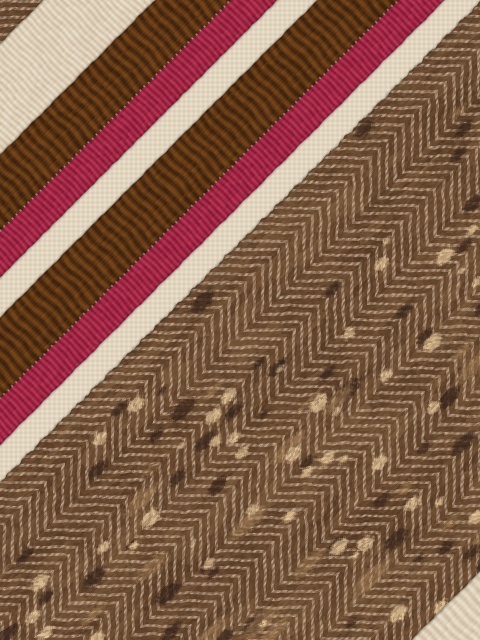
A Shadertoy shader for this texture:

```glsl
// Diagonal grosgrain ribbons laid over a slubby herringbone tweed.
// All weaves use two diagonal axes: "across" the ribbons and "along" them.
// Ribs are sines, herringbone is a folded phase, slubs are cellular noise.

const float TAU = 6.2831853;
const vec3 CREAM = vec3(0.92, 0.88, 0.80);
const vec3 CREAM_SHADE = vec3(0.80, 0.73, 0.63);
const vec3 BROWN = vec3(0.47, 0.28, 0.11);
const vec3 BROWN_SHADE = vec3(0.22, 0.12, 0.04);
const vec3 RED = vec3(0.74, 0.21, 0.34);
const vec3 RED_SHADE = vec3(0.50, 0.09, 0.19);

float hash(vec2 p) {
    return fract(sin(dot(p, vec2(127.1, 311.7))) * 43758.5453);
}

// Nearest scattered point: x = distance, y = random value of that point.
vec2 cellular(vec2 p) {
    vec2 cell = floor(p), best = vec2(9.0, 0.0);
    for (int j = -1; j <= 1; j++)
    for (int i = -1; i <= 1; i++) {
        vec2 id = cell + vec2(i, j);
        vec2 point = id + 0.15 + 0.7 * vec2(hash(id), hash(id + 37.0));
        float d = length(p - point);
        if (d < best.x) best = vec2(d, hash(id + 71.0));
    }
    return best;
}

// Smooth layered waves, roughly -1 to 1.
float waves(vec2 p) {
    return 0.5 * sin(p.x + 1.7 * sin(p.y * 0.8))
         + 0.3 * sin(p.y * 1.9 - p.x * 1.3 + 2.0)
         + 0.2 * sin(p.x * 3.7 + p.y * 2.9);
}

float wave01(float x) { return 0.5 + 0.5 * sin(TAU * x); }

// Ribs cross the ribbon; fine threads break up each rib.
vec3 ribbed(vec3 lit, vec3 shade, vec2 q, float period, float thread) {
    float bend = 0.08 * sin(q.x * 75.0) + 0.10 * waves(q * 40.0);
    float rib = wave01(q.y / period + bend);
    float yarn = hash(floor(vec2(q.x / thread, q.y / period + bend)));
    float light = 0.12 + 0.68 * rib + 0.25 * (yarn - 0.5)
                + 0.12 * wave01(q.x / thread);
    return mix(shade, lit, clamp(light, 0.0, 1.0));
}

// Small raised dots in a checked weave.
vec3 dotted(vec3 lit, vec3 shade, vec2 q, float period) {
    float weave = 0.5 + 0.5 * sin(TAU * q.x / period) * sin(TAU * q.y / period);
    return mix(shade, lit, 0.4 + 0.6 * weave);
}

// Soft-edged slubs; only a share of the scattered points grow one.
float slubs(vec2 q, vec2 density, float share) {
    vec2 c = cellular(q * density);
    float chosen = step(1.0 - share, c.y);
    float radius = 0.12 + 0.22 * fract(c.y * 23.0);
    float ragged = 0.06 * waves(q * 310.0);
    return chosen * (1.0 - smoothstep(radius - 0.09, radius + 0.09, c.x + ragged));
}

vec3 tweed(vec2 q) {
    // Twill lines turn from level to upright at each fold.
    float band = 0.075;
    float fold = abs(mod(q.x, 2.0 * band) - band);
    float phase = (q.y + fold) / 0.026 + 0.12 * waves(q * 65.0);
    float twill = smoothstep(0.50, 0.95, wave01(phase));
    float strand = wave01(q.x / 0.0095 + 0.5 * phase);
    float grain = hash(floor(vec2(q.x / 0.0048, phase * 4.0)));
    float fleck = twill * (0.45 + 0.55 * strand) * (0.55 + 0.6 * grain);

    // Yarn colour shifts in streaks that follow the ribbons.
    float streak = cellular(q * vec2(55.0, 15.0)).y;
    float cloud = waves(q * vec2(17.0, 5.0) + 1.0);
    vec3 wool = mix(vec3(0.31, 0.20, 0.12), vec3(0.49, 0.36, 0.24),
                    clamp(0.15 + 0.4 * streak + 0.4 * grain + 0.13 * cloud, 0.0, 1.0));
    vec3 col = mix(wool, vec3(0.79, 0.69, 0.60), 0.80 * fleck);

    // Slubs grow denser away from the ribbons.
    float amount = smoothstep(0.72, 1.15, q.x);
    float dark = slubs(q + 3.1, vec2(22.0, 10.0), 0.07 + 0.17 * amount);
    float tan_ = slubs(q + 5.7, vec2(19.0, 6.0), 0.06 + 0.22 * amount);
    float pale = slubs(q + 8.3, vec2(24.0, 14.0), 0.04 + 0.13 * amount);
    float fuzz = 0.85 + 0.3 * grain;
    col = mix(col, vec3(0.22, 0.14, 0.10) * fuzz, 0.75 * dark);
    col = mix(col, vec3(0.62, 0.48, 0.33) * fuzz, 0.55 * tan_);
    return mix(col, vec3(0.82, 0.70, 0.54) * fuzz, 0.85 * pale);
}

// Lays the next strip over everything past an edge, with a thin seam shadow.
vec3 layFrom(vec3 under, vec3 over, float across, float edge, float aa) {
    vec3 col = mix(under, over, smoothstep(edge - aa, edge + aa, across));
    return col * (1.0 - 0.22 * exp(-pow((across - edge) / 0.0035, 2.0)));
}

void mainImage(out vec4 fragColor, in vec2 fragCoord) {
    vec2 p = fragCoord / iResolution.y;
    vec2 q = vec2(p.x + 1.0 - p.y, p.x + p.y);
    float aa = 1.2 / iResolution.y;
    float s = q.x + 0.0012 * waves(q * 90.0);

    vec3 wool = tweed(q);
    vec3 brown = ribbed(BROWN, BROWN_SHADE, q, 0.021, 0.0065);
    vec3 red = ribbed(RED, RED_SHADE, q, 0.0125, 0.008);
    vec3 cream = dotted(CREAM, CREAM_SHADE, q, 0.015);
    vec3 fineCream = ribbed(CREAM, CREAM_SHADE, q, 0.0125, 0.009);
    vec3 wideCream = ribbed(CREAM, CREAM_SHADE, q, 0.018, 0.009);

    // Strips from the upper left to the lower right corner.
    vec3 col = layFrom(wool, fineCream, s, 0.068, aa);
    col = layFrom(col, brown, s, 0.242, aa);
    col = layFrom(col, red, s, 0.361, aa);
    col = layFrom(col, cream, s, 0.434, aa);
    col = layFrom(col, brown, s, 0.496, aa);
    col = layFrom(col, red, s, 0.622, aa);
    col = layFrom(col, cream, s, 0.695, aa);
    col = layFrom(col, wool, s + 0.0025 * waves(q * 150.0), 0.753, aa);
    col = layFrom(col, wideCream, s, 1.643, aa);

    // Pale stitches peep through where brown meets red.
    float seam = min(abs(s - 0.361), abs(s - 0.622));
    float stitch = (1.0 - smoothstep(0.001, 0.004, seam)) * smoothstep(0.6, 1.0, wave01(q.y / 0.0125));
    col = mix(col, CREAM_SHADE, 0.55 * stitch);

    fragColor = vec4(col, 1.0);
}
```
